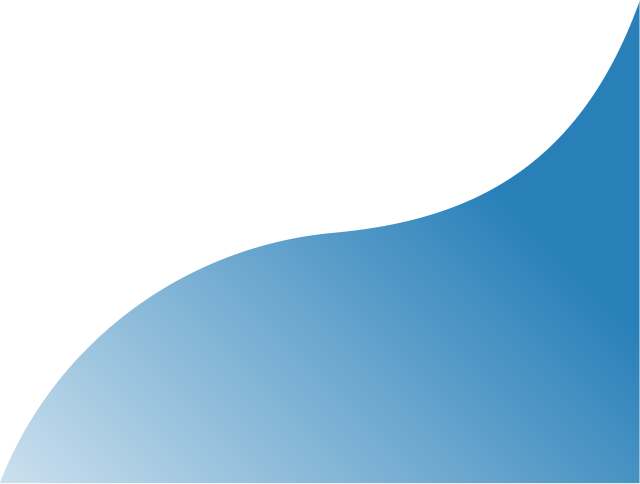
Give the GLSL for this background, as a WebGL 2 fragment shader.

```glsl
#version 300 es
precision highp float;
// A blue S-shaped swell on white: two joined cubic Bezier arcs bound the
// shape from above, and a diagonal gradient fills it, pale at the lower left
// and settling to a flat deep blue at the right.
uniform vec2 u_resolution;
out vec4 fragColor;

const vec3 WHITE = vec3(1.0);
const vec3 PALE_BLUE = vec3(0.80, 0.88, 0.934);
const vec3 DEEP_BLUE = vec3(0.161, 0.502, 0.725);

vec2 bezier(vec2 a, vec2 b, vec2 c, vec2 d, float t) {
    float s = 1.0 - t;
    return s * s * s * a + 3.0 * s * s * t * b + 3.0 * s * t * t * c + t * t * t * d;
}

vec2 bezierTangent(vec2 a, vec2 b, vec2 c, vec2 d, float t) {
    float s = 1.0 - t;
    return s * s * (b - a) + 2.0 * s * t * (c - b) + t * t * (d - c);
}

// Signed distance in pixels to an arc that rises steadily along x
float arcDistance(vec2 uv, vec2 a, vec2 b, vec2 c, vec2 d, vec2 size) {
    float low = 0.0, high = 1.0;
    for (int i = 0; i < 20; i++) {
        float mid = 0.5 * (low + high);
        if (bezier(a, b, c, d, mid).x < uv.x) low = mid;
        else high = mid;
    }
    float t = 0.5 * (low + high);
    vec2 tangent = normalize(bezierTangent(a, b, c, d, t) * size);
    return (uv.y - bezier(a, b, c, d, t).y) * size.y * tangent.x;
}

// One-pixel smooth coverage of the inside of a shape
float coverage(float pixelDistance) {
    return clamp(0.5 - pixelDistance, 0.0, 1.0);
}

void main() {
    vec2 uv = gl_FragCoord.xy / u_resolution;

    // Upper boundary: a convex arc, then a concave one
    vec2 start = vec2(0.0, 0.003);
    vec2 join = vec2(0.521, 0.519);
    vec2 end = vec2(1.0, 1.0);
    float edge = uv.x < join.x
        ? arcDistance(uv, start, vec2(0.085, 0.292), vec2(0.288, 0.491), join, u_resolution)
        : arcDistance(uv, join, vec2(0.736, 0.545), vec2(0.906, 0.653), end, u_resolution);

    // Thin white margins at the bottom and right
    vec2 margin = vec2(uv.x - 0.9993, 0.0017 - uv.y) * u_resolution;
    float mask = coverage(edge) * coverage(margin.x) * coverage(margin.y);

    // Diagonal fill
    float along = clamp(dot(uv, vec2(0.81, 0.613)), 0.0, 1.0);
    vec3 fill = mix(PALE_BLUE, DEEP_BLUE, along);
    fragColor = vec4(mix(WHITE, fill, mask), 1.0);
}
```
